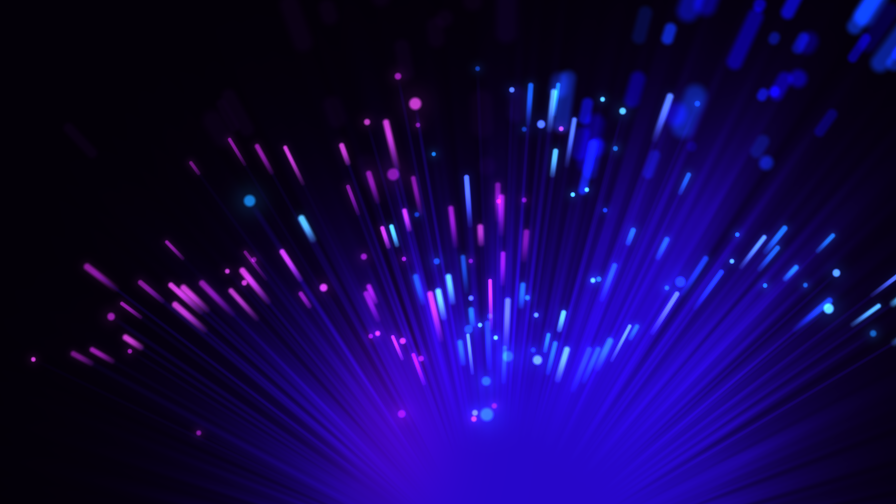
Write a WebGL 1 fragment shader that draws this background.

```glsl
precision highp float;
// Fanned optical fibres with glowing magenta and cyan tips over a violet haze.

uniform vec2 u_resolution;

const vec2 ROOT = vec2(0.985, -0.15); // where all fibres meet, below the canvas
const vec3 MAGENTA = vec3(0.62, 0.12, 0.68);
const vec3 CYAN = vec3(0.08, 0.60, 0.98);

vec3 hash3(float n) {
  vec3 h = fract(vec3(n) * vec3(0.1031, 0.1030, 0.0973));
  h += dot(h, h.yzx + 33.33);
  return fract((h.xxy + h.yzz) * h.zyx);
}

float noise(float x) {
  float f = fract(x);
  return mix(hash3(floor(x)).x, hash3(floor(x) + 1.0).x, f * f * (3.0 - 2.0 * f));
}

float blob(vec2 p, vec2 center, vec2 size) {
  vec2 d = (p - center) / size;
  return exp(-dot(d, d));
}

// Coordinates across (x) and along (y) a direction
vec2 alongAxis(vec2 p, vec2 dir) {
  return vec2(p.x * dir.y - p.y * dir.x, dot(p, dir));
}

float capsule(vec2 q, float start, float end) {
  return length(vec2(q.x, q.y - clamp(q.y, start, end)));
}

// Violet haze, streaked by fine rays from the root
vec3 haze(vec2 p) {
  vec2 d = p - ROOT;
  float angle = atan(d.x, d.y);
  float rays = 0.55 * noise(angle * 24.0 + 80.0) + 0.45 * noise(angle * 70.0 + 300.0);
  float g = 1.45 * blob(p, vec2(1.04, 0.06), vec2(0.46, 0.46));
  g += 0.40 * blob(p, vec2(1.38, 0.54), vec2(0.32, 0.34));
  g *= mix(1.0, 0.4 + 1.2 * rays, smoothstep(0.15, 0.65, length(d)));
  g = min(g, 0.8 + 0.2 * smoothstep(0.7, 1.3, g));
  vec3 color = vec3(0.012, 0.0, 0.03) + g * vec3(0.09, 0.0, 0.42);
  color += g * g * vec3(0.05, 0.025, 0.34);
  return color + vec3(0.12, 0.0, 0.05) * blob(p, vec2(0.78, 0.16), vec2(0.12, 0.2));
}

// Large defocused lights, strongest at the upper right
vec3 bokeh(vec2 p) {
  vec3 sum = vec3(0.0);
  for (int i = 0; i < 54; i++) {
    vec3 h = hash3(float(i) + 211.0);
    vec3 k = hash3(float(i) + 467.0);
    vec2 center = vec2(mix(0.05, 1.8, pow(h.x, 0.5)), mix(0.66, 1.02, h.y));
    vec2 q = alongAxis(p - center, normalize(center - ROOT));
    float radius = mix(0.010, 0.025, h.z);
    float stretch = 0.05 * k.x * k.x;
    float disc = 1.0 - smoothstep(radius * 0.4, radius * 1.35, capsule(q, -stretch, stretch));
    float right = smoothstep(0.95, 1.2, center.x);
    vec3 tint = mix(vec3(0.10, 0.01, 0.18), vec3(0.03, 0.22 * k.y * k.y, 0.75), right);
    sum += disc * tint * mix(0.25, 0.85, k.z * right);
  }
  return sum;
}

// Stems that end in a round dot or a tapering streak
vec3 fibres(vec2 p) {
  vec3 sum = vec3(0.0);
  float pixel = 1.0 / u_resolution.y;
  for (int i = 0; i < 150; i++) {
    vec3 h = hash3(float(i) + 17.0);
    vec3 k = hash3(float(i) + 739.0);
    float t = 2.0 * (float(i) + h.x) / 150.0 - 1.0;
    float angle = t * (0.5 + 0.6 * t * t) - 0.05;
    float nearest = mix(0.46, 0.84, smoothstep(0.3, 0.9, abs(angle)));
    float reach = mix(nearest, 1.03, pow(h.y, 1.4));
    reach *= mix(1.0, 0.65, step(k.x, 0.04));
    vec2 q = alongAxis(p - ROOT, vec2(sin(angle), cos(angle)));

    // Stem, wider when out of focus
    float stem = 1.0 - smoothstep(0.0005, mix(0.003, 0.008, h.z * h.z) + pixel, abs(q.x));
    stem *= smoothstep(0.25, 0.6, q.y) * (1.0 - smoothstep(reach - 0.04, reach, q.y));
    sum += stem * vec3(0.05, 0.012, 0.26) * mix(0.2, 1.0, k.z) * (1.2 - 0.7 * q.y / reach);

    // Lit tip
    float pink = step(h.z, 0.92 * (1.0 - smoothstep(-0.5, 0.24, angle)));
    vec3 tint = mix(mix(CYAN, vec3(0.06, 0.2, 0.95), k.y * k.y), MAGENTA, pink);
    float isDot = step(k.x, 0.36);
    float span = mix(mix(0.025, 0.095, k.y), 0.0, isDot);
    float blur = mix(0.001, 0.005, fract(k.z * 7.0)) * (1.0 - 0.6 * isDot);
    float radius = mix(mix(0.0018, 0.0042, k.z), mix(0.0035, 0.014, pow(k.z, 3.0)), isDot);
    float d = capsule(q, reach - span, reach);
    float light = 1.0 - smoothstep(radius * 0.6, radius + blur + pixel, d);
    float fade = mix(smoothstep(reach - span - 0.02, reach - 0.2 * span, q.y), 1.0, isDot);
    sum += light * fade * tint * mix(0.5, 1.05, fract(k.y * 5.0));
    sum += light * fade * vec3(0.25, 0.26, 0.08) * step(0.55, fract(k.y * 5.0)) * (1.0 - 0.6 * pink);
    sum += 0.13 * tint * fade * exp(-d * d / (radius * radius * 6.0 + 0.00008));
  }
  return sum;
}

void main() {
  vec2 p = gl_FragCoord.xy / u_resolution.y;
  p.x += 0.5 * (16.0 / 9.0 - u_resolution.x / u_resolution.y); // keep centred
  gl_FragColor = vec4(min(haze(p) + bokeh(p) + fibres(p), 1.0), 1.0);
}
```
